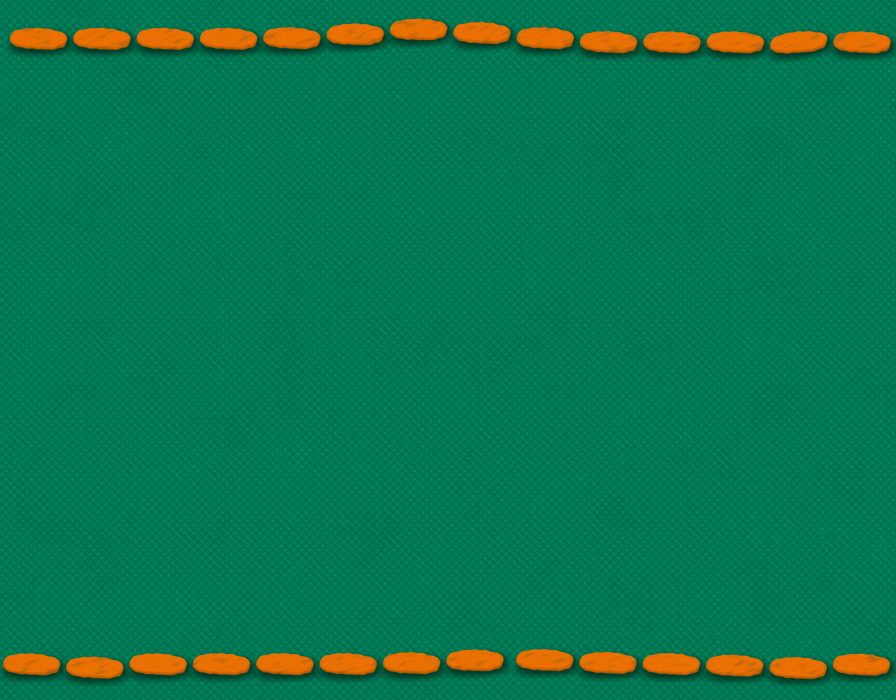
A Shadertoy shader for this background:

```glsl
// Green twill cloth with a wavy row of orange stitches near its top and bottom.
// Crossed diagonal waves make the weave; each stitch is a bent superellipse with
// a soft shadow, wobbly rim and gradient-noise streaks. The canvas is 600 units high.

vec2 hashGradient(vec2 cell) {
    vec2 h = vec2(dot(cell, vec2(127.1, 311.7)), dot(cell, vec2(269.5, 183.3)));
    return 2.0 * fract(sin(h) * 43758.5) - 1.0;
}

float gradientNoise(vec2 p) {
    vec2 i = floor(p), f = p - i;
    vec2 u = f * f * f * (f * (f * 6.0 - 15.0) + 10.0);
    vec2 e = vec2(0.0, 1.0);
    float low = mix(dot(hashGradient(i), f),
                    dot(hashGradient(i + e.yx), f - e.yx), u.x);
    float high = mix(dot(hashGradient(i + e.xy), f - e.xy),
                     dot(hashGradient(i + e.yy), f - e.yy), u.x);
    return mix(low, high, u.y);
}

float bump(float x, float centre, float width) {
    float t = (x - centre) / width;
    return exp(-t * t);
}

// Approximate distance to a stitch: rounded above, flatter below
float stitchDistance(vec2 q) {
    vec2 size = vec2(24.8, 9.0);
    float power = q.y > 0.0 ? 2.1 : 2.8;
    vec2 t = pow(abs(q) / size + 0.0001, vec2(power));
    float r = pow(t.x + t.y, 1.0 / power);
    return r * (r - 1.0) / max(length(q / (size * size)), 0.01);
}

vec2 stitchCentre(int row, float index) {
    float x = 54.3 * index;
    if (row == 0) {
        x += 33.0;
        return vec2(x, 567.0 + 8.0 * bump(x, 365.0, 70.0) - 3.0 * smoothstep(450.0, 530.0, x));
    }
    x += 27.0 + 5.5 * step(7.5, index);
    return vec2(x, 31.0 - 3.0 * bump(x, 81.0, 30.0)
                   + 4.0 * bump(x, 440.0, 70.0) - 3.5 * bump(x, 675.0, 45.0));
}

float stitchTilt(int row, float x) {
    return row == 0 ? 0.02 + 0.04 * bump(x, 330.0, 50.0) + 0.12 * bump(x, 685.0, 25.0)
                    : 0.02 + 0.03 * bump(x, 400.0, 40.0);
}

vec3 cloth(vec2 p) {
    float rising = sin((p.x - p.y) * 0.88);
    float falling = sin((p.x + p.y) * 0.88);
    float thread = gradientNoise(vec2((p.x + p.y) * 0.28, (p.x - p.y) * 0.06));
    float fibre = gradientNoise(p * 0.45);
    float patches = gradientNoise(p * 0.018);
    float light = 0.045 * rising + 0.055 * falling + 0.035 * rising * falling
                + 0.07 * thread + 0.07 * fibre + 0.03 * patches;
    return vec3(0.0, 0.47, 0.33) * (1.0 + light) + vec3(0.02, 0.0, 0.01) * max(light, 0.0);
}

vec3 threadColour(vec2 p, vec2 q, float d) {
    float streak = gradientNoise(vec2(0.09 * p.x - 0.05 * p.y, 0.25 * p.y - 0.06 * p.x));
    float fuzz = gradientNoise(p * 0.4);
    vec3 colour = mix(vec3(0.92, 0.44, 0.01), vec3(0.77, 0.41, 0.05),
                      smoothstep(0.05, 0.45, streak + 0.25 * fuzz));
    // Darker underside and rim
    float under = smoothstep(-3.0, 0.0, d) * smoothstep(5.0, -6.0, q.y);
    return colour * (1.0 - 0.2 * under + 0.05 * fuzz);
}

void mainImage(out vec4 fragColor, in vec2 fragCoord) {
    float pixel = 600.0 / iResolution.y;
    vec2 p = fragCoord * pixel;
    vec3 colour = cloth(p);

    for (int row = 0; row < 2; row++) {
        for (int i = 0; i < 14; i++) {
            vec2 centre = stitchCentre(row, float(i));
            vec2 q = p - centre;
            if (abs(q.x) > 42.0 || abs(q.y) > 30.0) continue;
            float tilt = stitchTilt(row, centre.x);
            q.y -= tilt * q.x;

            // Soft shadow, falling down and to the right
            float shade = 1.0 - smoothstep(-3.0, 5.5, stitchDistance(q - vec2(2.0, -3.5)));
            colour = mix(colour, vec3(0.01, 0.2, 0.13), 0.85 * shade);

            // Stitch with a slightly drooping right end and an uneven rim
            vec2 bent = q + vec2(0.0, 0.06 * q.x);
            float d = stitchDistance(bent) + 1.6 * gradientNoise(q * 0.13 + 7.0);
            float cover = 1.0 - smoothstep(-0.7 * pixel, 0.7 * pixel, d);
            colour = mix(colour, threadColour(p, q, d), cover);
        }
    }
    fragColor = vec4(colour, 1.0);
}
```
